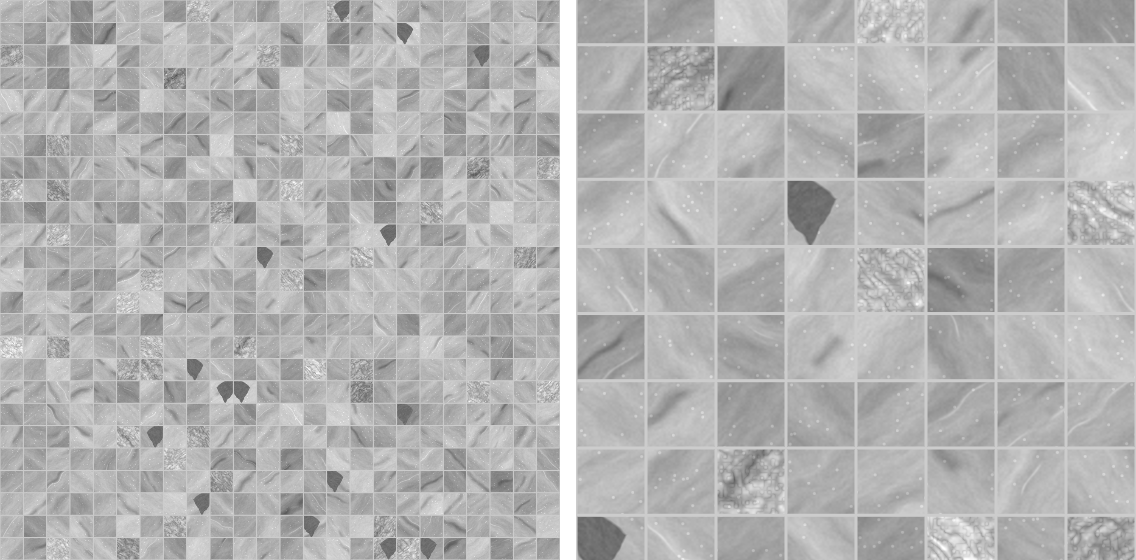
Left, the full canvas; right, a detail of the centre.
Give the GLSL for this texture, as a WebGL 2 fragment shader.

```glsl
#version 300 es
precision highp float;
// Grey marble mosaic: a 24 by 25 grid of small tiles with thin pale grout.
// Each tile hashes its own tone, vein direction and seed; stretched noise
// gives the soft bands, and some tiles add veins, mottling or a dark chip.

#define GRID vec2(24.0, 25.0)
#define GROUT_WIDTH 0.0018
#define GROUT_TONE 0.80
#define TONE_DARK 0.605
#define TONE_LIGHT 0.745
#define BAND_DEPTH 0.19
#define GRAIN_DEPTH 0.07
#define VEIN_SHARE 0.34
#define MOTTLE_SHARE 0.07
#define CHIP_SHARE 0.022
#define SPECK_SHARE 0.035

uniform vec2 u_resolution;
out vec4 fragColor;

vec4 hash4(vec2 p) {
    vec4 q = fract(p.xyxy * vec4(0.1031, 0.1030, 0.0973, 0.1099));
    q += dot(q, q.wzxy + 33.33);
    return fract((q.xxyz + q.yzzw) * q.zywx);
}

float noise(vec2 p) {
    vec2 i = floor(p), f = fract(p);
    f = f * f * (3.0 - 2.0 * f);
    float low = mix(hash4(i).x, hash4(i + vec2(1, 0)).x, f.x);
    float high = mix(hash4(i + vec2(0, 1)).x, hash4(i + vec2(1, 1)).x, f.x);
    return mix(low, high, f.y);
}

float ridge(float distance, float width) {
    return exp(-distance * distance / (width * width));
}

// Tiny bright crystals, one possible dot in each small cell
float specks(vec2 p, vec2 seed) {
    vec2 q = p * 15.0 + seed;
    vec4 r = hash4(floor(q) + 211.0);
    float d = length(fract(q) - 0.3 - 0.4 * r.xy);
    return step(r.z, SPECK_SHARE) * (1.0 - smoothstep(0.15, 0.5, d));
}

// Signed distance to an angular dark inclusion cut across the tile
float chipDistance(vec2 c) {
    float rough = 0.05 * (noise(c * 9.0 + 40.0) - 0.5);
    float side = c.x - 0.55 * c.y - 0.12;
    float top = 0.55 * c.x + 0.8 * c.y - 0.30;
    float corner = -0.8 * c.x - 0.6 * c.y - 0.42;
    return max(max(side, top), corner) + rough;
}

float marble(vec2 cell, vec2 c) {
    vec4 look = hash4(cell + 17.0);
    vec4 kind = hash4(cell + 83.0);
    vec4 vein = hash4(cell + 149.0);
    vec2 seed = floor(look.zw * 90.0);

    // Overall tone, with a few pale and a few deep tiles
    float pale = step(0.945, look.x), deep = step(look.x, 0.07);
    float tone = mix(TONE_DARK, TONE_LIGHT, smoothstep(-0.15, 0.9, look.x));
    tone += 0.055 * pale - 0.045 * deep;

    // Axes along and across the diagonal veins
    float angle = 0.78 + 0.65 * (look.y - 0.5);
    angle *= vein.w < 0.62 ? 1.0 : -1.0;
    vec2 along = vec2(cos(angle), sin(angle));
    vec2 p = vec2(dot(c, along), dot(c, vec2(-along.y, along.x)));
    p.y += 0.12 * (noise(p * 2.2 + seed) - 0.5)
         + 0.02 * sin(9.0 * p.x + 6.28 * vein.z);

    // Soft bands and fine streaked grain
    float bands = 0.7 * noise(p * vec2(0.8, 3.2) + seed)
                + 0.3 * noise(p * vec2(1.8, 8.0) + seed + 31.0);
    float grain = 0.6 * noise(p * vec2(8.0, 20.0) + seed)
                + 0.4 * noise(c * 30.0 + seed);
    tone += BAND_DEPTH * (bands - 0.5) * (1.0 - 0.5 * pale);
    tone += GRAIN_DEPTH * (grain - 0.5);

    // Smoky dark vein and thin light vein, each fading along its length
    float fade = smoothstep(0.15, 0.65, noise(p * vec2(2.5, 1.0) + seed + 57.0));
    float darkLine = ridge(p.y - 0.5 * (vein.x - 0.5), 0.05 + 0.06 * vein.z);
    float lightLine = ridge(p.y - 0.7 * (vein.y - 0.5), 0.022);
    tone -= 0.14 * fade * darkLine * step(kind.x, VEIN_SHARE);
    tone += 0.10 * fade * lightLine * step(kind.y, VEIN_SHARE);

    // Rough mottled stone
    float crust = abs(noise(p * vec2(6.0, 11.0) + seed) - 0.5)
                + 0.6 * abs(noise(c * 19.0 + seed) - 0.5);
    tone += (0.42 * crust - 0.13) * step(kind.z, MOTTLE_SHARE);

    tone += 0.10 * specks(c, seed);

    // Rare dark chip
    vec2 flipped = vec2(vein.x < 0.5 ? c.x : -c.x, c.y);
    float chip = 1.0 - smoothstep(-0.025, 0.025, chipDistance(flipped));
    float chipTone = 0.43 + 0.10 * (grain - 0.5);
    return mix(tone, chipTone, chip * step(1.0 - CHIP_SHARE, kind.w));
}

void main() {
    vec2 grid = gl_FragCoord.xy / u_resolution * GRID;
    float tone = marble(floor(grid), fract(grid) - 0.5);

    // Grout lines centred on the tile borders
    vec2 border = abs(fract(grid + 0.5) - 0.5) / GRID;
    vec2 soft = 0.5 / u_resolution;
    vec2 line = 1.0 - smoothstep(0.5 * GROUT_WIDTH - soft, 0.5 * GROUT_WIDTH + soft, border);
    tone = mix(tone, GROUT_TONE, max(line.x, line.y));
    fragColor = vec4(vec3(tone), 1.0);
}
```
